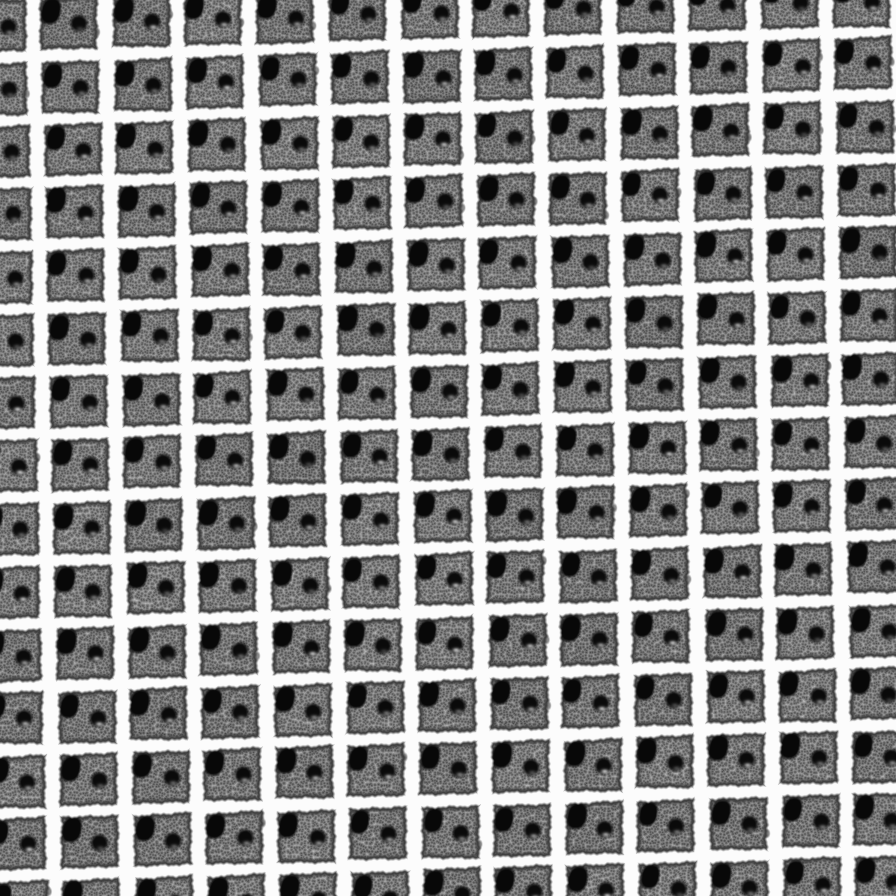
Write a three.js fragment shader that draws this pattern.

```glsl
// A slightly tilted lattice of rough grey square tiles on white, about 12.4 across and 14.2 up.
// Each tile has a black corner blot and a round pit with a glint; edges, tone and place vary
// by a hash of the tile index, with cellular grain and layered sines for the wear.
#define STEP_X vec2(0.0804, 0.00232)
#define STEP_Y vec2(-0.00176, 0.0703)
#define ORIGIN vec2(0.1003, 0.0599)
#define TILE_HALF vec2(0.388, 0.35)
#define BLOT_POS vec2(-0.248, 0.16)
#define BLOT_SIZE vec2(0.128, 0.172)
#define PIT_POS vec2(0.147, -0.008)
#define PIT_RADIUS 0.145
#define FACE_TONE 0.475
#define RIM_TONE 0.23
#define PAPER_TONE 0.99
#define GRAIN_CELLS 300.0

varying vec2 vUv;

float hash(vec2 p) {
  return fract(sin(dot(p, vec2(127.1, 311.7))) * 4375.85);
}

vec2 hash2(vec2 p) {
  return vec2(hash(p), hash(p + 19.7));
}

// Distance to the nearest scattered point
float cellular(vec2 p) {
  vec2 cell = floor(p);
  float nearest = 2.0;
  for (int y = -1; y <= 1; y++) {
    for (int x = -1; x <= 1; x++) {
      vec2 c = cell + vec2(float(x), float(y));
      nearest = min(nearest, length(c + hash2(c) - p));
    }
  }
  return nearest;
}

// Ragged offset along one side of a tile
float ragged(float t, float phase) {
  return 0.008 * sin(17.0 * t + phase)
       + 0.006 * sin(41.0 * t + 2.3 * phase)
       + 0.004 * sin(83.0 * t + 4.1 * phase);
}

// Signed distance to a tile whose top and bottom sides lean independently
float tileDistance(vec2 p, vec2 id) {
  float phase = 40.0 * hash(id + 3.1);
  vec2 lean = vec2(0.05, 0.015) + 0.05 * (hash2(id + 7.3) - 0.5);
  float top = p.y - lean.x * p.x + ragged(p.x, phase);
  float bottom = -p.y + lean.y * p.x + ragged(p.x, phase + 1.7);
  float right = p.x + ragged(p.y, phase + 3.9);
  float left = -p.x + ragged(p.y, phase + 5.2);
  return max(max(left, right) - TILE_HALF.x, max(top, bottom) - TILE_HALF.y);
}

// Black superellipse, wider at its top right
float blotMask(vec2 p, vec2 id) {
  vec2 q = p - BLOT_POS - 0.02 * (hash2(id + 11.0) - 0.5);
  q.x -= 0.14 * q.y;
  q = abs(q) / (BLOT_SIZE * (0.96 + 0.1 * hash(id + 13.0)));
  float r = pow(pow(q.x, 2.5) + pow(q.y, 2.5), 0.4);
  return 1.0 - smoothstep(0.8, 1.18, r);
}

float tileTone(vec2 p, vec2 id, float edge) {
  float tone = FACE_TONE + 0.04 * (hash(id + 23.0) - 0.5);

  // Horizontal streaks low on the face
  float low = 1.0 - smoothstep(-0.3, -0.1, p.y);
  tone += 0.035 * low * sin(66.0 * p.y + 3.0 * p.x + 6.3 * hash(id + 29.0));
  tone += 0.36 * (cellular(vUv * GRAIN_CELLS) - 0.46);
  tone = mix(tone, RIM_TONE, smoothstep(-0.075, -0.005, edge));

  // Pit with a dim crescent glint
  vec2 q = p - PIT_POS - 0.025 * (hash2(id + 31.0) - 0.5);
  tone = mix(0.04, tone, smoothstep(0.5 * PIT_RADIUS, 1.05 * PIT_RADIUS, length(q)));
  vec2 g = (q - vec2(0.018, -0.075)) / vec2(0.05, 0.032);
  tone += mix(0.15, 0.65, hash(id + 37.0)) * exp(-dot(g, g));

  return mix(tone, 0.03, blotMask(p, id));
}

void main() {
  // Nearest lattice point, then position in units of one column step
  vec2 d = vUv - ORIGIN;
  float area = STEP_X.x * STEP_Y.y - STEP_X.y * STEP_Y.x;
  vec2 lattice = vec2(d.x * STEP_Y.y - d.y * STEP_Y.x,
                      STEP_X.x * d.y - STEP_X.y * d.x) / area;
  vec2 id = floor(lattice + 0.5);
  vec2 p = (d - id.x * STEP_X - id.y * STEP_Y) / STEP_X.x;
  p -= 0.025 * (hash2(id + 41.0) - 0.5);

  float edge = tileDistance(p, id);
  float cover = 1.0 - smoothstep(-0.018, 0.034, edge);

  // Occasional pale crumb on the right side
  vec2 crumb = vec2(TILE_HALF.x + 0.01, 0.5 * (hash(id + 43.0) - 0.5));
  float r = length((p - crumb) * vec2(1.5, 1.0));
  float crumbTone = 0.45 * step(0.8, hash(id + 47.0)) * (1.0 - smoothstep(0.03, 0.08, r));

  float tone = mix(PAPER_TONE - crumbTone, tileTone(p, id, edge), cover);
  gl_FragColor = vec4(vec3(clamp(tone, 0.0, 1.0)), 1.0);
}
```
